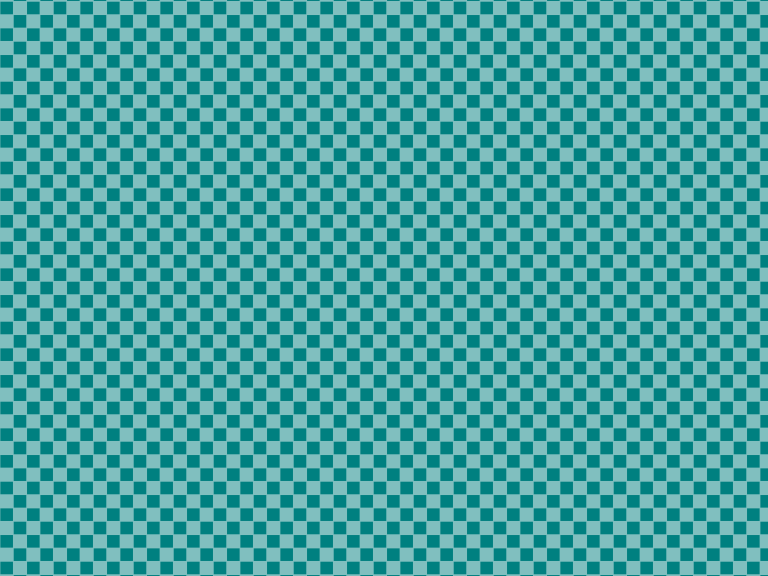
Write a WebGL 2 fragment shader that draws this pattern.

```glsl
#version 300 es
precision highp float;
// Two-tone teal checkerboard, 57.6 cells across and 43.2 down.
// Dark squares, slightly smaller than their cells, lie on a pale ground;
// each is the product of a horizontal and a vertical smoothed band.

uniform vec2 u_resolution;
out vec4 fragColor;

// Coverage of dark bands centred in every second cell, for both axes.
vec2 bandCoverage(vec2 cell, float pixel) {
    vec2 fromCentre = abs(mod(cell + 0.5, 2.0) - 1.0);
    return clamp((0.472 - fromCentre) / pixel + 0.5, 0.0, 1.0);
}

void main() {
    // Cell units; a tenth of a cell is left over below the first full row.
    float pixel = 57.6 / u_resolution.x;
    vec2 cell = gl_FragCoord.xy * pixel - vec2(0.0, 0.1);

    // Even cells in even rows, odd cells in odd rows.
    vec2 even = bandCoverage(cell, pixel);
    vec2 odd = bandCoverage(cell - 1.0, pixel);
    float dark = min(even.x * even.y + odd.x * odd.y, 1.0);

    vec3 paleTeal = vec3(0.50, 0.75, 0.75);
    vec3 deepTeal = vec3(0.0, 0.50, 0.50);
    fragColor = vec4(mix(paleTeal, deepTeal, dark), 1.0);
}
```
